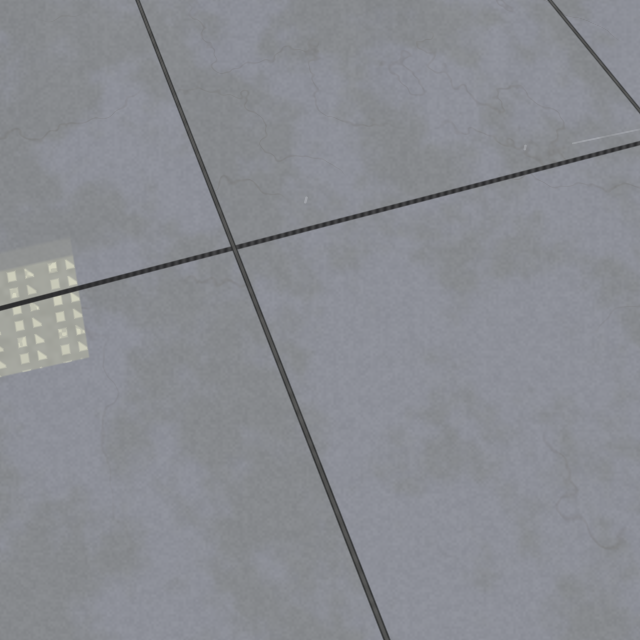
Write a WebGL 2 fragment shader that draws this texture.

```glsl
#version 300 es
precision highp float;

uniform vec2 u_resolution;
out vec4 fragColor;

float hash(vec2 p) {
  return fract(sin(dot(p, vec2(127.1, 311.7))) * 43758.5453);
}

float noise(vec2 p) {
  vec2 i = floor(p), f = fract(p);
  f = f * f * (3.0 - 2.0 * f);
  return mix(mix(hash(i), hash(i + vec2(1, 0)), f.x),
             mix(hash(i + vec2(0, 1)), hash(i + vec2(1, 1)), f.x), f.y);
}

float fbm(vec2 p) {
  float sum = 0.0, amp = 0.5;
  for (int i = 0; i < 5; i++) {
    sum += amp * noise(p);
    p = mat2(1.6, 1.2, -1.2, 1.6) * p + 3.7;
    amp *= 0.5;
  }
  return sum;
}

float segment(vec2 p, vec2 a, vec2 b) {
  vec2 ab = b - a;
  return length(p - a - ab * clamp(dot(p - a, ab) / dot(ab, ab), 0.0, 1.0));
}

// Floor plane in perspective: joints lie on whole numbers
vec2 floorPlane(vec2 uv) {
  float depth = 1.069 - 0.425 * uv.y;
  return vec2(uv.x + 0.39 * uv.y - 0.6047, uv.y - 0.2585 * uv.x - 0.518) / depth;
}

vec3 stone(vec2 uv, vec2 plane) {
  vec2 tile = floor(plane);
  vec2 q = plane + tile * 7.3;
  float cloud = fbm(q * 7.0) + 0.35 * (fbm(uv * 34.0) - 0.5);
  cloud += 0.12 * (uv.x - uv.y) + 0.06 * (hash(tile) - 0.5);
  vec3 color = mix(vec3(0.525, 0.535, 0.548), vec3(0.553, 0.563, 0.597),
                   smoothstep(0.3, 0.6, cloud));

  // Faint brownish veins, broken into patches
  float ridge = abs(fbm(q * 4.0 + 11.0) - 0.48);
  float vein = (1.0 - smoothstep(0.0, 0.012, ridge)) * smoothstep(0.45, 0.7, noise(q * 6.0 + 5.0));
  color -= vein * vec3(0.022, 0.027, 0.034);

  // Soft vertical sheen towards the far side, and fine grain
  color += 0.014 * (noise(vec2(uv.x * 22.0, 2.0)) - 0.5) * smoothstep(0.65, 0.95, uv.y);
  color += 0.028 * (noise(uv * 260.0) - 0.5) + 0.016 * (noise(uv * 120.0 + 9.0) - 0.5);
  return color;
}

// Reflected window grid: slanted panel holding pairs of bright panes
vec3 addReflection(vec3 color, vec2 uv) {
  float soft = 0.002;
  vec2 q = vec2(uv.x - 0.16 * (0.57 - uv.y), 0.577 - uv.y + 0.22 * uv.x);
  float side = 1.0 - smoothstep(0.117, 0.121, q.x);
  float halo = side * smoothstep(-0.032, -0.024, q.y) * (1.0 - smoothstep(0.0, 0.006, q.y));
  float panel = side * smoothstep(-0.002, 0.004, q.y) * (1.0 - smoothstep(0.164, 0.168, q.y));
  color = mix(color, vec3(0.6, 0.605, 0.59), 0.5 * halo);
  color = mix(color, vec3(0.645, 0.65, 0.615) + 0.04 * (noise(uv * 90.0) - 0.5), panel * 0.92);

  float column = floor((q.x + 0.001) / 0.066);
  float x = q.x + 0.001 - column * 0.066;
  float second = step(0.034, x);
  float row = floor(q.y / 0.0265);
  vec2 c = vec2(x - mix(0.019, 0.047, second), q.y - (row + 0.5) * 0.0265);
  float chance = hash(vec2(column * 2.0 + second, row + 4.0));
  float box = max(abs(c.x) - 0.0065, abs(c.y) - 0.0075);
  float wedge = max(box, (c.x - c.y) * 0.707 - 0.002);
  float pane = 1.0 - smoothstep(-soft, soft, mix(box, wedge, second));
  float bar = 1.0 - 0.45 * step(0.6, chance) * smoothstep(0.35, 0.65, noise(uv * 180.0));
  return mix(color, vec3(0.85, 0.85, 0.77), pane * panel * bar * (0.65 + 0.35 * chance));
}

vec3 addScuffs(vec3 color, vec2 uv) {
  float scratch = 1.0 - smoothstep(0.0005, 0.0022, segment(uv, vec2(0.895, 0.776), vec2(1.0, 0.798)));
  float chips = min(segment(uv, vec2(0.82, 0.767), vec2(0.821, 0.772)),
                    segment(uv, vec2(0.477, 0.684), vec2(0.479, 0.691)));
  color += 0.09 * scratch * (0.4 + 0.6 * noise(uv * 60.0));
  return color + 0.1 * (1.0 - smoothstep(0.0008, 0.003, chips));
}

vec3 addJoints(vec3 color, vec2 uv, vec2 plane) {
  vec2 pixel = fwidth(plane);
  vec2 d = abs(plane - round(plane));
  vec2 width = vec2(0.0051, 0.0045);
  vec2 joint = 1.0 - smoothstep(width - pixel * 0.8, width + pixel * 0.8, d);

  // Cross joint: dark and slightly beaded
  float bead = 0.5 + 0.5 * sin(uv.x * 530.0);
  vec3 crossColor = vec3(0.15, 0.15, 0.155) + 0.1 * bead * smoothstep(0.0, 0.35, uv.x);
  color = mix(color, crossColor, joint.y * 0.95);

  // Long joint: grey filling between darker edges
  vec3 longColor = mix(vec3(0.32, 0.32, 0.315), vec3(0.17, 0.175, 0.175), smoothstep(0.001, 0.0045, d.x));
  longColor += 0.05 * (noise(uv * 110.0) - 0.5);
  return mix(color, longColor, joint.x * 0.95);
}

void main() {
  vec2 uv = gl_FragCoord.xy / u_resolution;
  vec2 plane = floorPlane(uv);
  vec3 color = stone(uv, plane);
  color = addReflection(color, uv);
  color = addScuffs(color, uv);
  color = addJoints(color, uv, plane);
  fragColor = vec4(color, 1.0);
}
```
